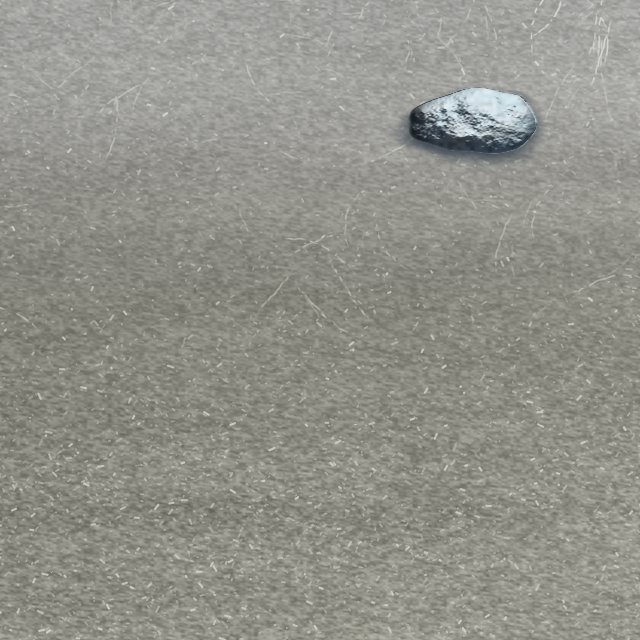
Write a WebGL 2 fragment shader that draws this texture.

```glsl
#version 300 es
precision highp float;

#define SLATE_TOP vec3(0.635, 0.635, 0.625)
#define SLATE_MID vec3(0.530, 0.525, 0.490)
#define SLATE_LOW vec3(0.565, 0.560, 0.520)
#define CHALK vec3(0.86, 0.87, 0.84)
#define STONE_DARK vec3(0.17, 0.22, 0.27)
#define STONE_LIGHT vec3(0.80, 0.88, 0.91)
#define STONE_CENTER vec2(0.738, 0.806)
#define STONE_RADIUS vec2(0.097, 0.057)
#define GRAIN_CONTRAST 0.24
#define SPECK_CELLS 75.0
#define SCRATCHES 84

uniform vec2 u_resolution;
out vec4 fragColor;

float hash(vec2 p) {
    vec3 q = fract(vec3(p.xyx) * 0.1031);
    q += dot(q, q.yzx + 33.33);
    return fract((q.x + q.y) * q.z);
}

float noise(vec2 p) {
    vec2 i = floor(p), f = fract(p);
    f = f * f * (3.0 - 2.0 * f);
    return mix(mix(hash(i), hash(i + vec2(1, 0)), f.x),
               mix(hash(i + vec2(0, 1)), hash(i + vec2(1, 1)), f.x), f.y);
}

float fbm(vec2 p) {
    float sum = 0.0, amp = 0.5;
    for (int i = 0; i < 4; i++) {
        sum += amp * noise(p);
        p = mat2(1.6, 1.2, -1.2, 1.6) * p + 7.3;
        amp *= 0.5;
    }
    return sum;
}

vec2 rotate(vec2 p, float a) {
    return vec2(cos(a) * p.x + sin(a) * p.y, cos(a) * p.y - sin(a) * p.x);
}

// Short chalk flecks, one candidate per cell
float specks(vec2 uv, float cells, float density, float seed) {
    vec2 p = uv * cells, id = floor(p);
    float blur = cells / u_resolution.y, cover = 0.0;
    for (int k = 0; k < 9; k++) {
        vec2 c = id + vec2(k % 3 - 1, k / 3 - 1);
        vec2 s = c + seed;
        vec2 q = p - c - vec2(hash(s + 11.0), hash(s + 23.0));
        q = rotate(q, (hash(s + 37.0) - 0.5) * 2.4);
        float size = hash(s + 51.0);
        q.x -= clamp(q.x, -0.32 * size, 0.32 * size);
        float fleck = 1.0 - smoothstep(0.04, 0.09 + blur, length(q));
        fleck *= 0.3 + 0.7 * hash(s + 67.0);
        cover = max(cover, fleck * step(hash(s), density));
    }
    return cover;
}

// Curved, broken scratches; the first ones form bright steep strokes
float scratches(vec2 uv) {
    float cover = 0.0, blur = 1.0 / u_resolution.y;
    for (int i = 0; i < SCRATCHES; i++) {
        vec2 s = vec2(float(i) * 3.7, 5.0);
        float a = hash(s), b = hash(s + 17.0), c = hash(s + 31.0), d = hash(s + 47.0);
        bool steep = i < 18;
        vec2 center = steep ? vec2(0.5 + 0.5 * a, 1.0 - 0.11 * b) : vec2(a, 1.0 - 0.5 * pow(b, 1.4));
        float angle = steep ? 1.0 + 0.9 * c : 6.28 * c;
        vec2 q = rotate(uv - center, angle);
        float reach = 0.012 + 0.055 * d * d + 0.015 * a;
        float bend = (hash(s + 59.0) - 0.5) * 14.0;
        float off = abs(q.y - bend * q.x * q.x + 0.003 * (noise(q.xx * 70.0 + s) - 0.5));
        float line = 1.0 - smoothstep(0.0002, 0.0010 + blur, off);
        line *= 1.0 - smoothstep(reach * 0.6, reach, abs(q.x));
        cover = max(cover, line * (steep ? 0.4 + 0.5 * d : 0.15 + 0.4 * d));
    }
    return cover * smoothstep(0.2, 0.65, noise(uv * 170.0));
}

float stoneRadius(vec2 p) {
    p.y = (p.y - 0.1 * (1.0 - p.x * p.x)) / (0.93 + 0.13 * p.x);
    return length(p) + 0.22 * (noise(p * 2.3 + 4.0) - 0.5);
}

float stoneHeight(vec2 p) {
    float r = stoneRadius(p);
    return 0.85 * sqrt(max(1.0 - r * r, 0.02)) + 0.32 * fbm(p * vec2(3.5, 3.0) + 9.0);
}

void main() {
    vec2 uv = gl_FragCoord.xy / u_resolution;
    float lower = 1.0 - smoothstep(0.15, 0.65, uv.y);

    // Slate tone, broad bands and fine streaked grain
    vec3 color = mix(SLATE_LOW, SLATE_MID, smoothstep(0.0, 0.48, uv.y));
    color = mix(color, SLATE_TOP, smoothstep(0.5, 0.95, uv.y));
    color += 0.09 * (fbm(uv * vec2(3.0, 15.0) + 2.0) - 0.47) + 0.04 * (uv.x - 0.5);
    vec2 slant = uv + vec2(0.0, 0.12 * uv.x);
    float grain = 0.55 * noise(slant * vec2(105.0, 255.0)) + 0.45 * noise(slant * vec2(210.0, 340.0) + 40.0) - 0.5;
    color += GRAIN_CONTRAST * (0.75 + 0.4 * lower) * grain;

    // Chalk dust
    float patches = smoothstep(0.25, 0.7, fbm(uv * vec2(7.0, 12.0) + 20.0));
    float dust = 0.5 * specks(uv, SPECK_CELLS * 1.7, 0.1 + 0.35 * lower * patches, 3.0);
    dust = max(dust, 0.8 * specks(uv, SPECK_CELLS, 0.05 + 0.14 * lower, 90.0));
    dust = max(dust, scratches(uv));
    color = mix(color, CHALK, dust);

    // Stone with its contact shadow
    vec2 p = (uv - STONE_CENTER) / STONE_RADIUS;
    float shadow = 1.0 - smoothstep(0.8, 1.3, stoneRadius(p + vec2(0.03, 0.16)));
    color = mix(color, STONE_DARK, 0.75 * shadow);
    vec2 e = vec2(0.03, 0.0);
    float h = stoneHeight(p);
    vec2 slope = vec2(stoneHeight(p + e.xy) - h, stoneHeight(p + e.yx) - h) / e.x;
    vec3 normal = normalize(vec3(-slope, 1.1));
    float light = clamp(dot(normal, normalize(vec3(0.25, 0.65, 0.75))), 0.0, 1.0);
    vec3 stone = mix(STONE_DARK, STONE_LIGHT, smoothstep(0.05, 0.98, light));
    stone = mix(stone, stone.ggg, 0.6 * noise(p * 4.0 + 60.0));
    stone += 0.10 * (noise(p * vec2(14.0, 9.0)) - 0.5);
    stone *= mix(0.6, 1.0, smoothstep(-1.0, -0.55, p.x));
    float edge = 1.5 / (u_resolution.y * STONE_RADIUS.y);
    color = mix(color, stone, 1.0 - smoothstep(1.0 - edge, 1.0 + edge, stoneRadius(p)));

    fragColor = vec4(clamp(color, 0.0, 1.0), 1.0);
}
```
